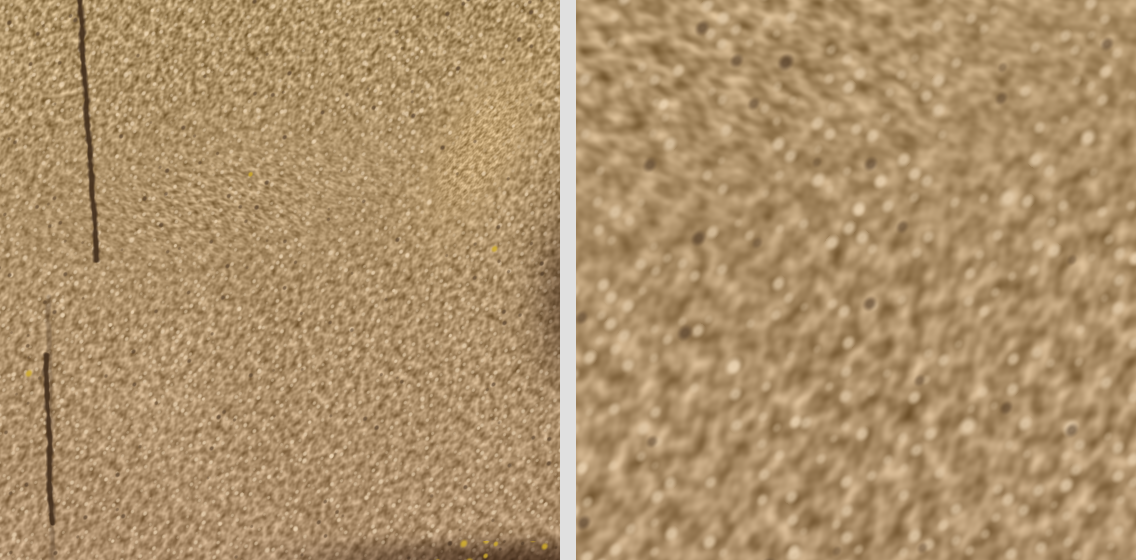
Left, the full canvas; right, a detail of the centre.
Give the GLSL for this texture, as a Shadertoy shader.

```glsl
const vec3 SAND = vec3(0.675, 0.562, 0.412);
const vec3 CRACK = vec3(0.25, 0.17, 0.10);
const vec3 PALE = vec3(0.90, 0.81, 0.68);
const vec3 DARK_GRIT = vec3(0.36, 0.27, 0.18);
const vec3 YELLOW = vec3(0.82, 0.68, 0.16);
const vec3 SHADOW = vec3(0.50, 0.43, 0.38);

vec2 hash2(vec2 p) {
    vec3 q = fract(p.xyx * vec3(0.1031, 0.1030, 0.0973));
    q += dot(q, q.yzx + 33.33);
    return fract((q.xx + q.yz) * q.zy);
}

float cornerDot(vec2 cell, vec2 f, vec2 corner) {
    float a = 6.2832 * hash2(cell + corner).x;
    return dot(vec2(cos(a), sin(a)), f - corner);
}

float gradientNoise(vec2 p) {
    vec2 i = floor(p), f = fract(p);
    vec2 u = f * f * f * (f * (f * 6.0 - 15.0) + 10.0);
    float low = mix(cornerDot(i, f, vec2(0, 0)), cornerDot(i, f, vec2(1, 0)), u.x);
    float high = mix(cornerDot(i, f, vec2(0, 1)), cornerDot(i, f, vec2(1, 1)), u.x);
    return mix(low, high, u.y);
}

vec2 rotate(vec2 p, float angle) {
    float c = cos(angle), s = sin(angle);
    return vec2(c * p.x + s * p.y, c * p.y - s * p.x);
}

// Two octaves of grains, lengthened along the given angle.
float grains(vec2 p, float angle, float stretch, float scale, float detail) {
    vec2 q = rotate(p, angle) * vec2(1.0 / stretch, 1.0) * scale + 40.0;
    return gradientNoise(q) + detail * gradientNoise(rotate(q, 0.6) * 1.9 + 17.0);
}

// One jittered soft dot per cell; x is coverage, y a random value.
vec2 specks(vec2 p, float scale, float chance, float radius, float seed) {
    vec2 q = rotate(p, 0.9) * vec2(0.8, 1.0) * scale + seed;
    vec2 cell = floor(q);
    vec2 center = 0.35 + 0.3 * hash2(cell + 71.0);
    vec2 rnd = hash2(cell + 133.0);
    float r = radius * (0.6 + 0.4 * rnd.y);
    float dotMask = 1.0 - smoothstep(r * 0.3, r * 1.25, length(fract(q) - center));
    return vec2(dotMask * step(rnd.x, chance), rnd.y);
}

// Ragged tapering line between two points.
float crack(vec2 p, vec2 a, vec2 b, float halfWidth) {
    vec2 ab = b - a;
    float h = clamp(dot(p - a, ab) / dot(ab, ab), 0.0, 1.0);
    float wobble = 0.004 * gradientNoise(vec2(p.y * 22.0, a.x * 90.0));
    float d = length(p - a - ab * h + vec2(wobble, 0.0));
    float ragged = 0.85 + 1.0 * gradientNoise(p * 75.0 + 9.0);
    float r = halfWidth * ragged;
    return 1.0 - smoothstep(r * 0.35, r + 0.003, d);
}

// Soft elliptical region weight.
float patchMask(vec2 p, vec2 center, float angle, vec2 size) {
    vec2 q = rotate(p - center, angle) / size;
    return exp(-dot(q, q));
}

void mainImage(out vec4 fragColor, in vec2 fragCoord) {
    vec2 uv = fragCoord / iResolution.xy;

    // Regions with their own grain direction and size
    float ridge = patchMask(uv, vec2(0.86, 0.74), 1.05, vec2(0.17, 0.075));
    float band = patchMask(uv, vec2(0.40, 0.64), 0.15, vec2(0.35, 0.11));
    float detail = mix(0.5, 0.95, uv.y);

    float grain = grains(uv, 0.95, 1.45, 88.0, detail);
    grain = mix(grain, grains(uv, -0.35, 1.5, 98.0, 0.8), band);
    grain = mix(grain, grains(uv, 0.85, 1.7, 145.0, 0.6), smoothstep(0.3, 0.8, ridge));

    // Base tone, broad mottling and warm tint
    float mottle = gradientNoise(uv * 5.0 + 3.0) + 0.6 * gradientNoise(uv * 17.0);
    vec3 color = SAND + 0.25 * grain + 0.03 * mottle;
    color += mix(vec3(0.0, -0.008, 0.006), vec3(0.0, 0.006, -0.016), uv.y);
    color += ridge * vec3(0.065, 0.055, 0.03);

    // Pale and dark grit
    vec2 pale = specks(uv, 96.0, 0.34, 0.38, 5.0);
    color = mix(color, PALE, pale.x * mix(0.25, 0.75, pale.y) * (1.0 - 0.6 * ridge));
    vec2 bright = specks(uv, 62.0, 0.05, 0.32, 211.0);
    color = mix(color, PALE + 0.04, 0.75 * bright.x);
    vec2 dark = specks(uv, 78.0, 0.035, 0.34, 307.0);
    color = mix(color, DARK_GRIT, dark.x * mix(0.35, 0.8, dark.y));

    // Shaded right and lower edges
    float side = patchMask(uv, vec2(1.03, 0.47), 0.0, vec2(0.07, 0.14));
    float foot = (1.0 - smoothstep(0.0, 0.055, uv.y)) * smoothstep(0.35, 0.95, uv.x);
    color *= mix(vec3(1.0), SHADOW, clamp(0.85 * side + 0.95 * foot, 0.0, 1.0));

    // Cracks with faint extensions
    float upper = crack(uv, vec2(0.141, 1.02), vec2(0.174, 0.535), 0.0055);
    float lower = crack(uv, vec2(0.082, 0.365), vec2(0.093, 0.065), 0.0055);
    float faint = crack(uv, vec2(0.086, 0.47), vec2(0.094, -0.02), 0.005);
    color = mix(color, CRACK, max(0.9 * max(upper, lower), 0.3 * faint));

    // Rare yellow flecks, gathered at the lower right
    float corner = smoothstep(0.7, 0.8, uv.x) * (1.0 - smoothstep(0.03, 0.05, uv.y));
    float fleck = specks(uv, 45.0, 0.0015 + 0.3 * corner, 0.3, 401.0).x;
    color = mix(color, YELLOW, 0.85 * fleck);

    fragColor = vec4(clamp(color, 0.0, 1.0), 1.0);
}
```
